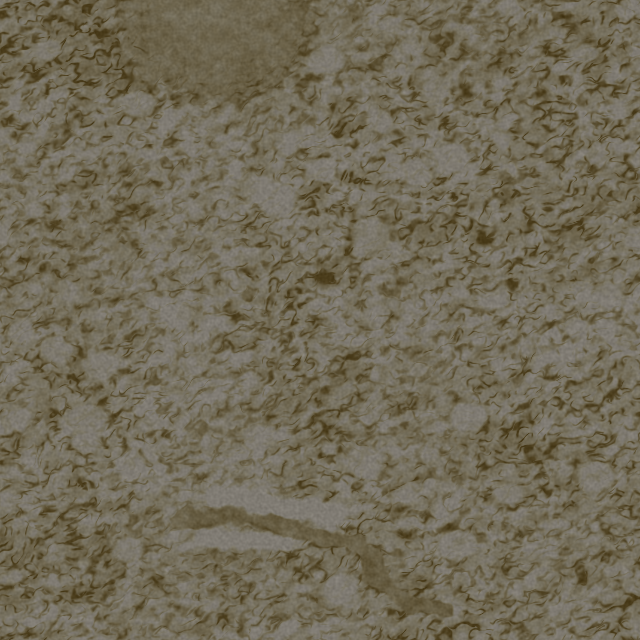
This texture is drawn by a WebGL 2 fragment shader. Its source:

```glsl
#version 300 es
precision highp float;
// Stained tissue section: short brown fibres on grey, pale cells, a vessel and a tan patch.

uniform vec2 u_resolution;
out vec4 fragColor;

const vec3 PALE = vec3(0.502, 0.484, 0.452);
const vec3 CREAM = vec3(0.472, 0.450, 0.382);
const vec3 TAN = vec3(0.418, 0.382, 0.285);
const vec3 BROWN = vec3(0.290, 0.235, 0.105);

const float FIBRE_ANGLE = 0.42;
const vec2 FIBRE_FREQ = vec2(40.0, 62.0);
const float FIBRE_STRENGTH = 0.70;
const float MOTTLE_STRENGTH = 0.60;
const float CELL_GRID = 13.0;
const float CELL_SHARE = 0.36;
const float GRAIN_FREQ = 210.0;
const float GRAIN_STRENGTH = 0.065;
const vec2 PATCH_CENTRE = vec2(0.33, 0.97);
const vec2 PATCH_RADII = vec2(0.165, 0.125);
const int VESSEL_POINTS = 7;
const vec2 VESSEL[VESSEL_POINTS] = vec2[](
  vec2(0.285, 0.187), vec2(0.360, 0.194), vec2(0.440, 0.177), vec2(0.560, 0.145),
  vec2(0.592, 0.097), vec2(0.640, 0.055), vec2(0.695, 0.043));

vec2 hash2(vec2 p) {
  vec2 k = vec2(dot(p, vec2(127.1, 311.7)), dot(p, vec2(269.5, 183.3)));
  return fract(sin(k) * 43758.5453);
}

float corner(vec2 cell, vec2 offset) {
  return dot(hash2(cell) * 2.0 - 1.0, offset);
}

// Gradient noise, roughly -0.7 to 0.7
float noise(vec2 p) {
  vec2 i = floor(p), f = p - i;
  vec2 u = f * f * f * (f * (f * 6.0 - 15.0) + 10.0);
  vec2 e = vec2(1.0, 0.0);
  return mix(mix(corner(i, f), corner(i + e, f - e), u.x),
             mix(corner(i + e.yx, f - e.yx), corner(i + 1.0, f - 1.0), u.x), u.y);
}

float segment(vec2 p, vec2 a, vec2 b) {
  vec2 ab = b - a;
  return length(p - a - ab * clamp(dot(p - a, ab) / dot(ab, ab), 0.0, 1.0));
}

float softStroke(vec2 p, vec2 a, vec2 b, float radius) {
  float d = segment(p, a, b) / radius;
  return exp(-d * d);
}

// Thin broken ridges along the zero lines of the noise
float fibres(vec2 q, float width) {
  float ridge = 1.0 - smoothstep(0.0, width, abs(noise(q)));
  return ridge * smoothstep(-0.08, 0.20, noise(q * 0.83 + 31.7));
}

// x: pale interior, y: thin rim
vec2 paleCells(vec2 p) {
  vec2 g = p * CELL_GRID, id = floor(g), result = vec2(0.0);
  for (int y = -1; y <= 1; y++) {
    for (int x = -1; x <= 1; x++) {
      vec2 cell = id + vec2(x, y);
      vec2 kind = hash2(cell + 57.0);
      if (kind.x > CELL_SHARE) continue;
      float d = length((g - cell - hash2(cell)) * vec2(0.85, 1.1)) - mix(0.16, 0.36, kind.y);
      result = max(result, vec2(smoothstep(0.07, -0.07, d), exp(-d * d * 500.0)));
    }
  }
  return result;
}

vec3 stainColour(float t) {
  vec3 c = mix(PALE, CREAM, smoothstep(0.05, 0.38, t));
  c = mix(c, TAN, smoothstep(0.32, 0.68, t));
  return mix(c, BROWN, smoothstep(0.58, 1.15, t));
}

void main() {
  vec2 p = gl_FragCoord.xy / u_resolution;
  vec2 warp = vec2(noise(p * 11.0), noise(p * 11.0 + 40.0));
  vec2 fine = vec2(noise(p * 65.0 + 9.0), noise(p * 65.0 + 70.0));
  vec2 w = p + 0.018 * warp + 0.006 * fine;

  // Fibres and mottling along the grain of the tissue
  float c = cos(FIBRE_ANGLE), s = sin(FIBRE_ANGLE);
  vec2 q = mat2(c, -s, s, c) * w * FIBRE_FREQ;
  float broad = noise(p * 5.0 + 3.0) + 0.5 * noise(p * 12.0 + 60.0);
  float focus = smoothstep(-0.35, 0.35, noise(p * 3.5 + 21.0) + 0.6 * (abs(p.x - 0.35) - 0.2));
  float width = mix(0.26, 0.19, focus);
  float thread = max(fibres(q, width), 0.9 * fibres(q * 1.4 + 83.0, width));
  float mottle = smoothstep(-0.40, 0.42, 0.5 * noise(q * 0.5 + 12.0)
                 + 0.55 * noise(q + 5.0) + 0.25 * noise(q * 2.0 + 90.0) + 0.35 * broad);
  vec2 cells = paleCells(p + 0.010 * warp + 0.006 * fine);
  float clear = 1.0 - 0.65 * cells.x;
  float stain = MOTTLE_STRENGTH * mottle * clear
              + FIBRE_STRENGTH * mix(0.65, 1.0, focus) * thread * clear
              + 0.25 * cells.y * smoothstep(-0.2, 0.3, noise(p * 40.0));

  // Blurred cell bodies with their processes
  stain += 0.5 * softStroke(w, vec2(0.508, 0.565), vec2(0.540, 0.610), 0.012);
  stain += 0.4 * softStroke(w, vec2(0.540, 0.610), vec2(0.563, 0.685), 0.006);
  stain += 0.25 * softStroke(w, vec2(0.508, 0.565), vec2(0.410, 0.520), 0.010);
  stain += 0.4 * softStroke(w, vec2(0.650, 0.250), vec2(0.668, 0.260), 0.010);
  stain += 0.3 * softStroke(w, vec2(0.792, 0.715), vec2(0.800, 0.680), 0.012);

  // Smooth tan patch with a dark ragged border
  float edge = length((p - PATCH_CENTRE) / PATCH_RADII) + 0.25 * warp.x + 0.25 * fine.x;
  float border = exp(-pow((edge - 0.95) / 0.16, 2.0));
  float patchTone = 0.56 + 0.22 * noise(p * 22.0) + 0.2 * noise(p * 60.0) + 0.1 * fine.y;
  stain = mix(stain, patchTone + 0.3 * thread * edge * edge, smoothstep(1.15, 0.75, edge));
  stain += 0.14 * border;

  // Clear gaps beside the vessel, then its uneven wall and rim
  float gap = min(segment(w, vec2(0.335, 0.220), vec2(0.520, 0.198)) - 0.017,
                  segment(w, vec2(0.315, 0.165), vec2(0.450, 0.150)) - 0.011);
  stain *= 1.0 - 0.92 * smoothstep(0.006, -0.004, gap);
  float vessel = 1.0;
  for (int i = 0; i < VESSEL_POINTS - 1; i++)
    vessel = min(vessel, segment(p + 0.014 * warp + 0.008 * fine, VESSEL[i], VESSEL[i + 1]));
  vessel -= 0.0135 + 0.016 * noise(p * 18.0 + 15.0);
  float rim = exp(-pow(vessel / 0.003, 2.0)) * smoothstep(-0.2, 0.25, noise(p * 25.0 + 44.0));
  float wall = 0.70 + 0.35 * noise(p * 30.0) + 0.25 * noise(p * 75.0) + 0.4 * rim;
  stain = mix(stain, wall, smoothstep(0.003, -0.004, vessel));

  // Fine uneven brightness
  float grain = noise(p * GRAIN_FREQ) + 0.7 * noise(p * GRAIN_FREQ * 0.5 + 8.0);
  fragColor = vec4(stainColour(stain) + GRAIN_STRENGTH * grain, 1.0);
}
```
